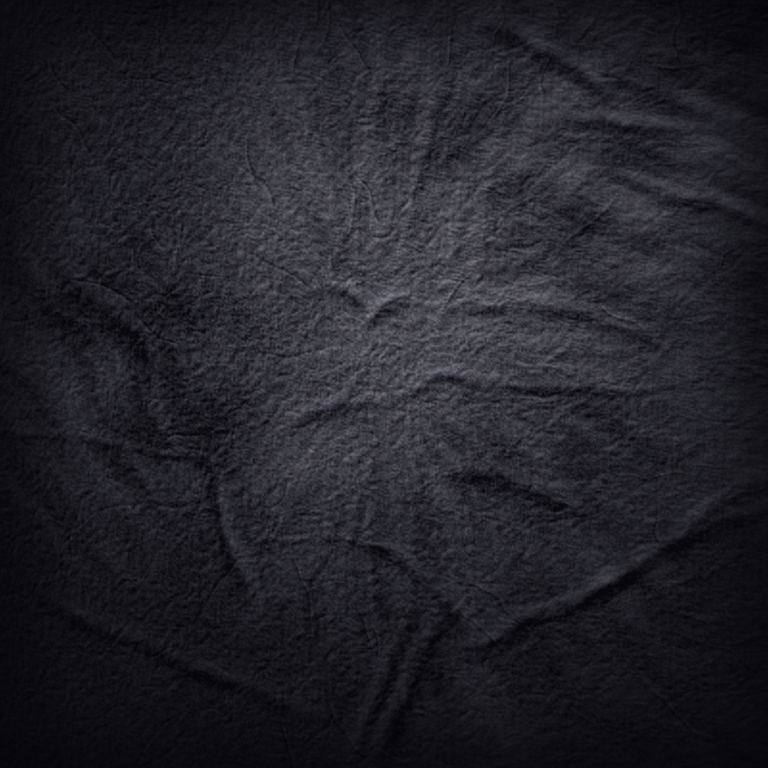
A Shadertoy shader for this texture:

```glsl
// Dark creased leather with fine grain, radiating wrinkles, soft folds and a vignette.

float hash(vec2 p) {
    return fract(sin(dot(p, vec2(127.1, 311.7))) * 43758.55);
}

float noise(vec2 p) {
    vec2 i = floor(p), f = fract(p);
    f = f * f * (3.0 - 2.0 * f);
    return mix(mix(hash(i), hash(i + vec2(1, 0)), f.x),
               mix(hash(i + vec2(0, 1)), hash(i + vec2(1, 1)), f.x), f.y);
}

float fbm(vec2 p) {
    float sum = 0.0, amp = 0.5;
    for (int i = 0; i < 5; i++) {
        sum += amp * noise(p);
        p = mat2(1.6, 1.2, -1.2, 1.6) * p + 7.3;
        amp *= 0.5;
    }
    return sum;
}

// Pebbled surface, stretched sideways towards the right, with a crumpled centre
float reliefHeight(vec2 p, float crumple) {
    float knot = abs(2.0 * fbm(p * vec2(13.0, 19.0)) - 0.95);
    p.x *= 1.1 - 0.3 * p.x;
    p += 0.012 * vec2(noise(p * 35.0), noise(p * 35.0 + 9.0));
    vec2 q = mat2(0.8, 0.6, -0.6, 0.8) * p;
    float pores = abs(2.0 * noise(q * 85.0) - 1.0);
    return 0.7 * pores + 0.8 * noise(p * 150.0) + 0.7 * noise(q * 250.0) - 2.0 * crumple * knot;
}

// Bright and dark flanks along a bowed line; the bright one is left of a to b
float fold(vec2 p, vec2 a, vec2 b, float bow, float width) {
    vec2 axis = b - a;
    float len = length(axis);
    axis /= len;
    float t = dot(p - a, axis) / len;
    float s = dot(p - a, vec2(-axis.y, axis.x)) - bow * 4.0 * t * (1.0 - t);
    s /= width;
    float ends = smoothstep(-0.05, 0.25, t) * smoothstep(1.05, 0.75, t);
    return ends * (0.8 * exp(-(s - 0.9) * (s - 0.9)) - exp(-(s + 0.7) * (s + 0.7)));
}

// Soft elliptical region
float patchMask(vec2 p, vec2 centre, vec2 size) {
    vec2 q = (p - centre) / size;
    return exp(-dot(q, q));
}

// Short random creases, fanned around the central knot
float hairlines(vec2 p) {
    float sum = 0.0;
    p += 0.012 * (vec2(noise(p * 40.0), noise(p * 40.0 + 5.0)) - 0.5);
    for (int i = 0; i < 70; i++) {
        float k = float(i);
        vec2 a = vec2(hash(vec2(k, 1.0)), hash(vec2(k, 2.0)));
        float angle = atan(a.y - 0.55, a.x - 0.48) + 1.8 * (hash(vec2(k, 3.0)) - 0.5);
        vec2 span = vec2(cos(angle), sin(angle)) * mix(0.04, 0.14, hash(vec2(k, 4.0)));
        sum += fold(p, a, a + span, 0.01 * sin(k * 2.4), 0.002);
    }
    return sum;
}

float wrinkles(vec2 p) {
    vec2 d = p - vec2(0.48, 0.55);
    float r = length(d), angle = atan(d.y, d.x);
    float fan = fbm(vec2(angle * 17.0 + 3.0 * noise(p * 7.0), r * 13.0)) - 0.48;
    float sum = 0.9 * fan * smoothstep(0.04, 0.2, r) * smoothstep(-0.25, 0.0, d.x);
    // Upright pleats above the knot
    float pleats = fbm(vec2((p.x - 0.25 * p.y) * 75.0, p.y * 9.0)) - 0.48;
    sum += 1.4 * pleats * patchMask(p, vec2(0.57, 0.77), vec2(0.11, 0.14));
    // Steep drag lines on the left
    float drag = fbm(vec2((0.8 * p.x + 0.6 * p.y) * 46.0 + 2.0 * noise(p * 9.0), (p.y - p.x) * 8.0)) - 0.48;
    sum += 1.7 * drag * patchMask(p, vec2(0.14, 0.5), vec2(0.2, 0.26));
    // Slanted ripples at upper right
    float ripple = fbm(vec2((p.y + 0.38 * p.x) * 42.0, p.x * 6.0)) - 0.48;
    return sum + 2.0 * ripple * patchMask(p, vec2(0.87, 0.8), vec2(0.23, 0.2));
}

float folds(vec2 p) {
    float strength = 0.55 + 0.9 * noise(p * 22.0);
    p += 0.024 * (vec2(fbm(p * 16.0), fbm(p * 16.0 + 20.0)) - 0.48);
    // Long sweep at lower right
    float sum = 0.9 * fold(p, vec2(0.55, 0.13), vec2(1.06, 0.44), -0.03, 0.010);
    sum += 0.8 * fold(p, vec2(0.72, 0.19), vec2(1.08, 0.37), 0.015, 0.009);
    // Shoulder and ripples on the right
    sum += 0.7 * fold(p, vec2(0.54, 0.58), vec2(0.88, 0.54), 0.04, 0.011);
    sum += 0.5 * fold(p, vec2(0.55, 0.51), vec2(0.92, 0.50), -0.01, 0.006);
    sum += 0.8 * fold(p, vec2(0.60, 0.99), vec2(0.81, 0.86), 0.012, 0.010);
    sum += 0.8 * fold(p, vec2(0.71, 0.85), vec2(0.96, 0.82), 0.005, 0.007);
    sum += 0.9 * fold(p, vec2(0.79, 0.78), vec2(1.06, 0.71), -0.015, 0.009);
    sum += 0.7 * fold(p, vec2(0.58, 0.385), vec2(0.77, 0.32), 0.018, 0.011);
    // Central knot
    sum += 0.6 * fold(p, vec2(0.39, 0.61), vec2(0.48, 0.59), 0.025, 0.008);
    sum += 0.7 * fold(p, vec2(0.47, 0.57), vec2(0.56, 0.60), 0.02, 0.008);
    sum += 0.8 * fold(p, vec2(0.37, 0.45), vec2(0.51, 0.48), 0.005, 0.008);
    sum += 0.6 * fold(p, vec2(0.50, 0.47), vec2(0.62, 0.51), 0.01, 0.009);
    // Left and lower folds
    sum += 0.6 * fold(p, vec2(-0.04, 0.44), vec2(0.32, 0.38), 0.012, 0.005);
    sum += 0.7 * fold(p, vec2(0.27, 0.40), vec2(0.33, 0.20), -0.005, 0.009);
    sum += 0.5 * fold(p, vec2(0.31, 0.295), vec2(0.52, 0.28), 0.01, 0.004);
    sum += 0.6 * fold(p, vec2(0.47, 0.30), vec2(0.61, 0.16), 0.02, 0.010);
    sum += 0.8 * fold(p, vec2(0.02, 0.24), vec2(0.45, 0.06), -0.012, 0.009);
    sum += 0.9 * fold(p, vec2(0.48, -0.03), vec2(0.58, 0.21), 0.008, 0.011);
    return strength * (sum + 0.8 * fold(p, vec2(0.45, -0.03), vec2(0.54, 0.21), 0.005, 0.009));
}

void mainImage(out vec4 fragColor, in vec2 fragCoord) {
    vec2 p = fragCoord / iResolution.xy;

    // Broad light, with a brighter upper left and darker hollows
    float light = 0.022 + 0.205 * patchMask(p, vec2(0.52, 0.6), vec2(0.48, 0.45));
    float tone = 0.55 + 0.95 * fbm(p * 5.0 + 3.0);
    tone += 0.22 * patchMask(p, vec2(0.33, 0.78), vec2(0.15, 0.13));
    tone += 0.15 * patchMask(p, vec2(0.73, 0.54), vec2(0.16, 0.07));
    tone -= 0.3 * patchMask(p, vec2(0.29, 0.47), vec2(0.07, 0.1));
    tone -= 0.3 * patchMask(p, vec2(0.77, 0.69), vec2(0.12, 0.05));

    // Relief lit from above left
    vec2 lit = vec2(-0.001, 0.0016);
    float crumple = patchMask(p, vec2(0.5, 0.54), vec2(0.13, 0.11)) + 0.25;
    float relief = reliefHeight(p - lit, crumple) - reliefHeight(p + lit, crumple);
    tone += 0.65 * relief + wrinkles(p) + 0.65 * folds(p) + 0.35 * hairlines(p);
    tone += 0.6 * (noise(p * 400.0) - 0.5);

    // Edge darkening and cool tint
    vec2 edge = smoothstep(vec2(-0.04), vec2(0.12), min(p, 1.0 - p));
    float value = light * max(tone, 0.12) * mix(0.45, 1.0, edge.x * edge.y);
    fragColor = vec4(value * vec3(1.0, 1.0, 1.06) + vec3(0.013, 0.011, 0.032), 1.0);
}
```
